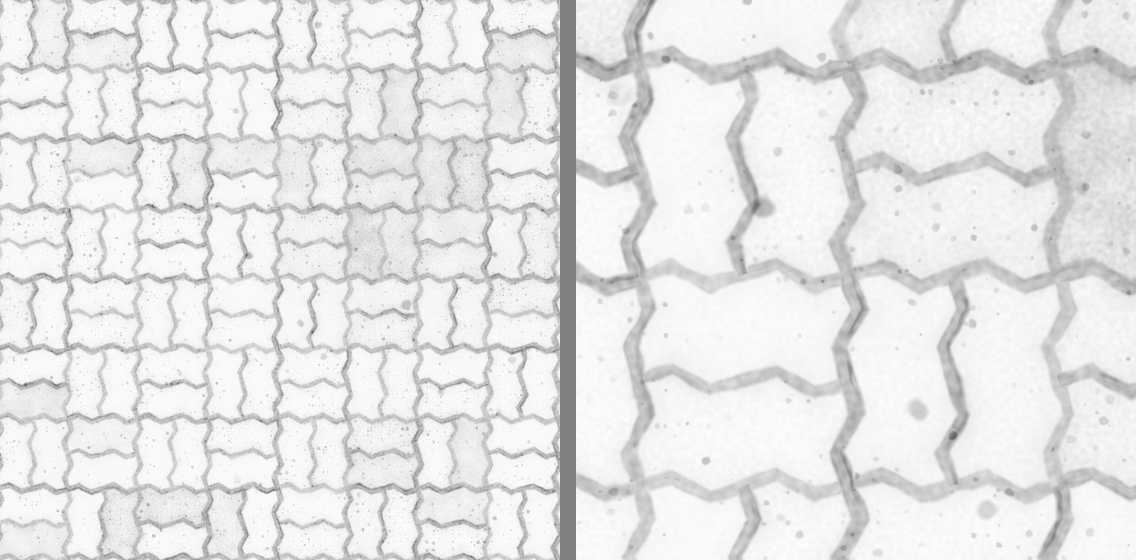
Left: the whole. Right: its middle third, enlarged.
Give the GLSL for this texture, as a WebGL 2 fragment shader.

```glsl
#version 300 es
precision highp float;
// Pale zigzag paving: pairs of interlocking stones laid in a basket weave, worn and speckled.
uniform vec2 u_resolution;
out vec4 outColor;

#define CELLS 8.0           // stone pairs across and down
#define ZIGZAG 0.048        // swing of the joints, in cells
#define EDGE_HALF 0.039     // half width of joints between pairs
#define SPLIT_HALF 0.034    // half width of the joint inside a pair
#define STONE 0.982         // grey of a clean stone
#define JOINT_INK 0.20      // darkening by the joint filling
#define CRACK_INK 0.17      // darkening by the thin cracks along it
#define SPECK_INK 0.22      // darkening by specks
#define DUST_INK 0.115      // darkening of the stained stones
#define STAIN_POS vec2(6.0, 2.9)

float hash(vec2 p) {
    vec3 q = fract(p.xyx * 0.1031);
    q += dot(q, q.yzx + 33.33);
    return fract((q.x + q.y) * q.z);
}

float slope(vec2 corner, vec2 d, float period) {
    float a = 6.2832 * hash(mod(corner, period) + 7.0);
    return dot(vec2(cos(a), sin(a)), d);
}

// Gradient noise that wraps after a whole number of lattice steps.
float noise(vec2 p, float period) {
    vec2 i = floor(p), f = p - i, e = vec2(1, 0);
    vec2 u = f * f * f * (f * (f * 6.0 - 15.0) + 10.0);
    return mix(mix(slope(i, f, period), slope(i + e, f - e, period), u.x),
               mix(slope(i + e.yx, f - e.yx, period), slope(i + 1.0, f - 1.0, period), u.x), u.y);
}

float cellNoise(vec2 p, float scale) { return noise(p * scale, CELLS * scale); }

float ramp(float a, float b, float t) { return clamp((t - a) / (b - a), 0.0, 1.0); }

// Four-cornered bend that repeats with every cell.
float zigzag(float x) {
    float t = fract(x);
    return ZIGZAG * (ramp(0.0, 0.16, t) + ramp(0.84, 1.0, t)
        + 2.0 * (ramp(0.34, 0.66, t) - ramp(0.16, 0.34, t) - ramp(0.66, 0.84, t)));
}

// Darkness of one joint; s is the signed distance from its middle.
float joint(float s, float halfWidth, vec2 id, vec2 p, float px) {
    float h = hash(mod(id, CELLS) + halfWidth * 900.0);
    float w = halfWidth * (0.84 + 0.25 * h + 0.45 * cellNoise(p, 7.0));
    float body = 1.0 - smoothstep(w - 0.012 - px, w + 0.008 + px, abs(s));
    float side = (hash(mod(id, CELLS) + 41.0) < 0.5 ? -0.45 : 0.45) * w;
    float crack = 1.0 - smoothstep(0.003, 0.012 + px, abs(s - side + 0.012 * cellNoise(p, 13.0)));
    float rim = 1.0 - smoothstep(0.002, 0.009 + px, abs(abs(s) - 0.8 * w));
    float broken = smoothstep(-0.25, 0.3, cellNoise(p + 3.7, 5.0));
    float fill = JOINT_INK * (0.9 + 0.55 * cellNoise(p, 24.0) + 0.35 * cellNoise(p, 4.0));
    return body * mix(0.65, 1.15, h) * (fill + CRACK_INK * broken * (crack * h + 0.3 * rim));
}

// One scattered round speck per lattice square, kept with the given chance.
float specks(vec2 p, float scale, float chance, float px) {
    vec2 g = p * scale, i = floor(g), id = mod(i, CELLS * scale);
    float r = mix(0.1, 0.27, hash(id + 19.0));
    vec2 c = 0.3 + 0.4 * vec2(hash(id + 3.0), hash(id + 57.0));
    float d = length(g - i - c) + 0.12 * cellNoise(p, scale * 3.0);
    float dot1 = 1.0 - smoothstep(r - 0.08, r + 0.06 + px * scale * 0.5, d);
    return dot1 * step(hash(id + 83.0), chance) * mix(0.3, 1.0, hash(id + 31.0));
}

void main() {
    vec2 uv = gl_FragCoord.xy / u_resolution;
    float px = 0.5 * CELLS / u_resolution.y;
    vec2 p = vec2(uv.x, 1.0 - uv.y) * CELLS + vec2(0.035, 0.02);

    // Bend the grid, with slight hand-laid irregularity.
    vec2 wobble = 0.022 * vec2(cellNoise(p, 2.0), cellNoise(p + 2.3, 2.0))
                + 0.012 * vec2(cellNoise(p, 9.0), cellNoise(p + 4.6, 9.0));
    vec2 q = p + wobble - vec2(zigzag(p.y), -zigzag(p.x));
    vec2 cell = floor(q), f = q - cell, nearLine = round(q);
    bool upright = mod(cell.x + cell.y, 2.0) < 0.5;
    float across = upright ? f.x : f.y;
    vec2 edge = (q - nearLine) * 0.92;
    float split = (across - 0.5) * 0.92;

    // Joints around and inside each pair.
    float ink = max(joint(edge.x, EDGE_HALF, vec2(nearLine.x, cell.y), p, px),
                    joint(edge.y, EDGE_HALF, vec2(cell.x, nearLine.y) + 0.5, p, px));
    ink = max(ink, joint(split, SPLIT_HALF, cell, p, px));
    float gap = min(min(abs(edge.x), abs(edge.y)), abs(split));

    // Every stone has its own dirt; one region is stained more.
    vec2 stone = mod(cell, CELLS) * 2.0 + step(0.5, across);
    float h = hash(stone + 11.0), dirt = hash(stone + 67.0);
    vec2 away = mod(cell + 0.5 - STAIN_POS + CELLS * 0.5, CELLS) - CELLS * 0.5;
    float stain = exp(-dot(away, away) * 0.4) * mix(0.35, 1.0, h);
    float dust = min(stain + 0.55 * smoothstep(0.8, 1.0, h), 1.0);
    float mottle = cellNoise(p, 3.0) + 0.6 * cellNoise(p, 8.0);
    float grain = cellNoise(p, 30.0) + 0.7 * cellNoise(p, 47.0);

    float grey = STONE - DUST_INK * dust * (0.85 + 0.6 * mottle);
    grey -= 0.10 * exp(-gap * 15.0) * (0.35 + 0.5 * dirt + 0.5 * mottle);
    grey -= (0.012 + 0.04 * dust + 0.025 * dirt) * grain;

    // Specks from rare pebbles down to fine grit.
    float grit = specks(p, 4.0, 0.035, px) + specks(p, 11.0, 0.06 + 0.18 * dirt, px)
               + 0.8 * specks(p + 0.37, 19.0, 0.05 + 0.22 * dirt, px);
    grey -= SPECK_INK * min(grit, 1.0) * smoothstep(-0.5, 0.3, mottle);
    grey -= ink * (1.0 - 0.45 * dust);
    outColor = vec4(vec3(clamp(grey, 0.0, 0.99)), 1.0);
}
```
